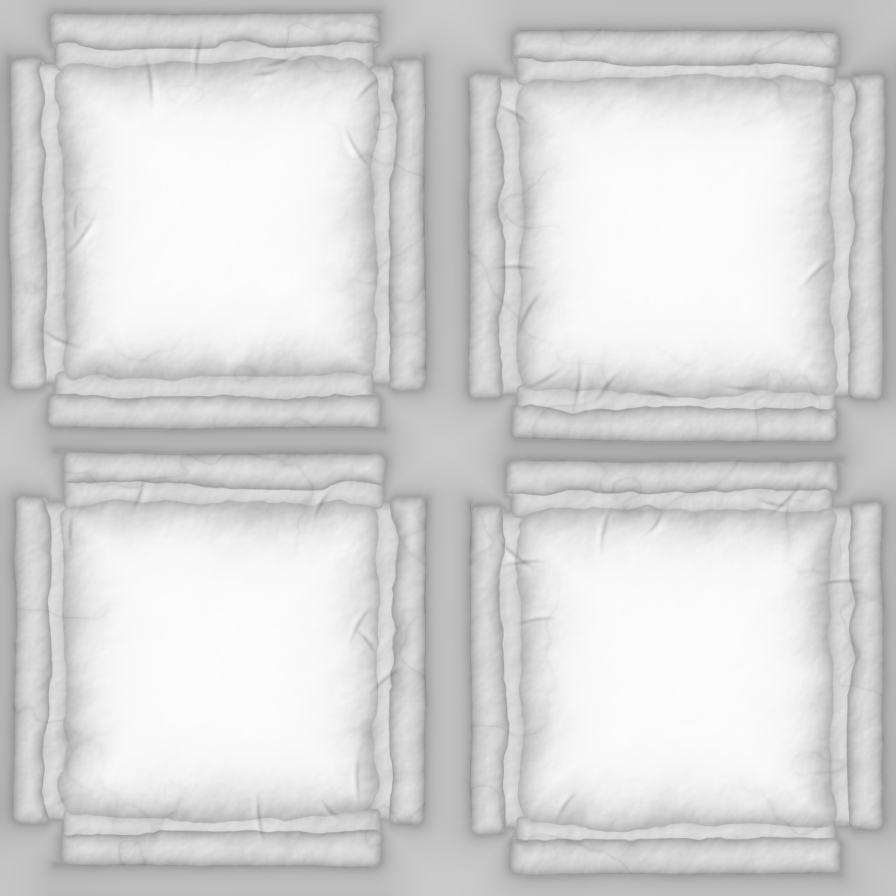
Write a WebGL 2 fragment shader that draws this texture map.

```glsl
#version 300 es
precision highp float;
// Two by two pale padded panels, each framed by four rolled flaps, on a grey ground.

uniform vec2 u_resolution;
out vec4 fragColor;

const float CELLS = 2.0;
const float GROUND = 0.805, PANEL = 0.985, ROLL = 0.875, STRIP = 0.87;
const float PANEL_HALF = 0.350;
// Offset of each panel from its cell centre, from the lower left.
const vec2 SHIFT[4] = vec2[4](vec2(-0.009, 0.028), vec2(0.011, 0.012),
                              vec2(-0.013, 0.008), vec2(0.008, -0.026));

float hash(vec2 p) {
    vec3 v = fract(p.xyx * 0.1031);
    v += dot(v, v.yzx + 33.33);
    return fract((v.x + v.y) * v.z);
}

// Whole-number wrap, kept clear of rounding at exact multiples.
vec2 wrap(vec2 i, float period) {
    return i - period * floor((i + 0.5) / period);
}

// Value noise that wraps over the canvas for a whole-number frequency.
float noise(vec2 uv, float freq) {
    vec2 p = uv * freq, i = floor(p), f = p - i;
    f = f * f * (3.0 - 2.0 * f);
    vec2 a = wrap(i, freq), b = wrap(i + 1.0, freq);
    return mix(mix(hash(a), hash(vec2(b.x, a.y)), f.x),
               mix(hash(vec2(a.x, b.y)), hash(b), f.x), f.y);
}

float fbm(vec2 uv, float freq) {
    float sum = 0.0, amp = 0.5;
    for (int i = 0; i < 4; i++) {
        sum += amp * noise(uv, freq);
        freq *= 2.0;
        amp *= 0.5;
    }
    return sum / 0.9375;
}

float roundBox(vec2 p, vec2 halfSize, float radius) {
    vec2 q = abs(p) - halfSize + radius;
    return length(max(q, 0.0)) + min(max(q.x, q.y), 0.0) - radius;
}

// Lays a cushion over the tone: dark at its rim, light inside.
float cushion(float tone, float d, float rim, float light, float depth, float px) {
    float shade = mix(light, rim, exp(min(d, 0.0) / depth));
    return mix(tone, shade, smoothstep(px, -px, d));
}

// Flaps on both ends of the x axis; returns their distance.
float flaps(vec2 q, vec2 seed, float wave, float px, inout float tone) {
    vec2 key = seed + vec2(q.x < 0.0 ? 3.0 : 8.0, 5.0);
    float slide = hash(key) - 0.5, reach = (hash(key + 11.0) - 0.5) * 0.008;
    vec2 a = vec2(abs(q.x), q.y + slide * 0.02);
    float strip = roundBox(a - vec2(0.372, 0.0), vec2(0.036, 0.355), 0.012);
    float roll = roundBox(a - vec2(0.421 + reach, 0.0),
                          vec2(0.040, 0.364 + slide * 0.014), 0.020);
    float rim = roundBox(a - vec2(0.461 + reach, slide * 0.06),
                         vec2(0.0016, 0.350), 0.001);
    // The inner side of the roll wanders, so the valley changes width.
    float inner = 0.384 + reach + wave * 0.05 - a.x;
    tone = cushion(tone, strip, 0.66, STRIP, 0.014, px);
    tone = cushion(tone, max(roll, inner), 0.62, ROLL, 0.015, px);
    tone = mix(tone, 0.58, 0.8 * smoothstep(px, -px, rim));
    return min(min(strip, roll), rim);
}

// Short embossed folds scattered along the panel border.
float folds(vec2 q, vec2 seed) {
    float sum = 0.0;
    for (int i = 0; i < 9; i++) {
        vec2 key = seed + float(i) * 7.0;
        vec2 c = vec2(0.30 + 0.07 * hash(key), 0.6 * hash(key + 1.0) - 0.3);
        if (hash(key + 2.0) < 0.5) c.x = -c.x;
        if (hash(key + 3.0) < 0.5) c = c.yx;
        float angle = 6.2832 * hash(key + 4.0);
        vec2 dir = vec2(cos(angle), sin(angle)), r = q - c;
        float along = dot(r, dir) / (0.03 + 0.05 * hash(key + 5.0));
        float across = dot(r, vec2(-dir.y, dir.x)) + 0.008 * along * along;
        float taper = smoothstep(1.0, 0.0, abs(along));
        sum += taper * (0.04 * exp(-pow((across - 0.010) / 0.008, 2.0))
                      - 0.11 * exp(-pow(across / 0.0045, 2.0)));
    }
    return sum;
}

void main() {
    vec2 uv = gl_FragCoord.xy / u_resolution;
    float px = CELLS / min(u_resolution.x, u_resolution.y);
    vec2 bend = vec2(fbm(uv, 16.0), fbm(uv + 0.37, 16.0)) - 0.5;
    float relief = fbm(uv + vec2(0.002, -0.002), 32.0) - fbm(uv, 32.0);
    float lumps = fbm(uv + 0.61, 16.0) - 0.5;
    float crease = exp(-abs(fbm(uv + 0.23, 8.0) - 0.5) / 0.012);

    // Each panel uses the shortest wrapped offset, so shadows cross the borders.
    float tone = 0.70, nearest = 1.0, broad = 0.0, tight = 0.0;
    for (int i = 0; i < 4; i++) {
        vec2 cell = vec2(float(i % 2), float(i / 2));
        vec2 q = uv * CELLS - cell - 0.5 - SHIFT[i];
        q -= CELLS * round(q / CELLS);
        vec2 seed = cell * 37.0 + 2.0;
        q += vec2(-q.y, q.x) * (hash(seed) - 0.5) * 0.012;
        vec2 soft = q + bend * 0.014;
        float d = flaps(soft, seed, lumps, px, tone);
        d = min(d, flaps(soft.yx, seed + 50.0, lumps, px, tone));
        float panel = roundBox(q + bend * 0.05, vec2(PANEL_HALF), 0.035);
        tone = cushion(tone, panel + lumps * 0.02, 0.70, PANEL, 0.044, px);
        d = min(d, panel);
        float edge = smoothstep(-0.15, -0.01, panel);
        if (d < px) tone += relief * mix(0.03, 0.30, edge) + folds(q, seed) - 0.05 * crease * edge;
        broad += exp(-max(d, 0.0) / 0.05);
        tight += exp(-max(d, 0.0) / 0.012);
        nearest = min(nearest, d);
    }

    // Ground with a broad contact shadow and a tight dark line.
    float ground = GROUND + 0.02 * (noise(uv, 4.0) - 0.5);
    ground -= 0.075 * min(broad, 1.6) + 0.10 * min(tight, 1.0);
    float value = mix(ground, tone, smoothstep(px, -px, nearest));
    fragColor = vec4(vec3(clamp(value, 0.0, 0.99)), 1.0);
}
```
